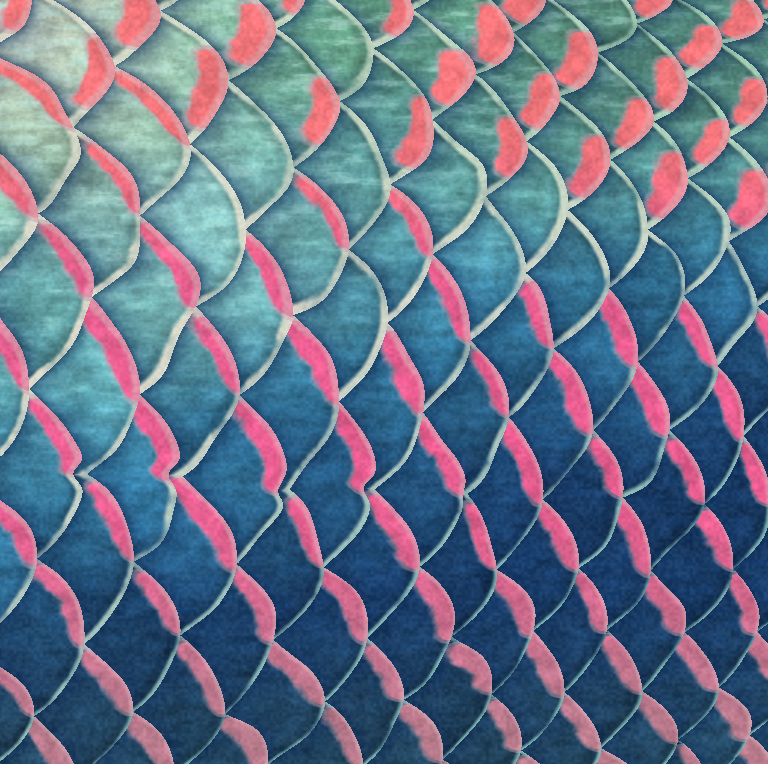
Reproduce this texture procedurally as a Shadertoy shader.

```glsl
// Overlapping fish scales with pale worn rims and pink bands on a green to navy skin.
// A warped staggered lattice places the scale tips; the nearest curved edge to the
// right of a point owns it, and the nearest edge to the left shades it.

const vec3 CREAM = vec3(0.93, 0.89, 0.82);
const vec3 PALE  = vec3(0.72, 0.87, 0.83);
const vec3 GREEN = vec3(0.43, 0.68, 0.57);
const vec3 TEAL  = vec3(0.40, 0.68, 0.69);
const vec3 BLUE  = vec3(0.21, 0.48, 0.62);
const vec3 NAVY  = vec3(0.10, 0.24, 0.41);
const vec3 SHADE = vec3(0.07, 0.19, 0.36);
const vec3 CORAL = vec3(0.96, 0.45, 0.47);
const vec3 PINK  = vec3(0.93, 0.36, 0.56);
const vec3 DUSTY = vec3(0.75, 0.49, 0.56);
const vec3 LILAC = vec3(0.80, 0.62, 0.68);

float hash(vec2 p) {
    vec3 q = fract(vec3(p.xyx) * 0.1031);
    q += dot(q, q.yzx + 33.33);
    return fract((q.x + q.y) * q.z);
}

float noise(vec2 p) {
    vec2 i = floor(p), f = fract(p);
    f = f * f * (3.0 - 2.0 * f);
    return mix(mix(hash(i), hash(i + vec2(1, 0)), f.x),
               mix(hash(i + vec2(0, 1)), hash(i + vec2(1, 1)), f.x), f.y);
}

float fbm(vec2 p) {
    float sum = 0.0, gain = 0.5;
    for (int i = 0; i < 4; i++) {
        sum += gain * noise(p);
        p = p * 2.03 + 17.0;
        gain *= 0.5;
    }
    return sum;
}

// Canvas position (y down) to lattice column and row; scales shrink to the right.
vec2 toLattice(vec2 p) {
    float y = p.y - 0.35 * pow(max(p.x, 0.0), 1.5) * (0.78 - p.y);
    float x = p.x - 0.117;
    float high = max(0.35 - p.y, 0.0);
    float column = 7.0 * x + 1.87 * x * x + 1.2 * p.x * (p.y - 0.42) + 4.0 * high * high;
    float row = 8.4 * (y - 0.385) + 4.5 * pow(abs(y - 0.5), 3.0) * sign(y - 0.5);
    vec2 wobble = vec2(noise(p * 14.0), noise(p * 14.0 + 40.0)) - 0.5;
    return vec2(column, row) + 0.17 * wobble;
}

// Edge offset from the tip at height t; the notch dents the tip.
float edgeOffset(float t, float bend, float notch) {
    return -0.5 * pow(abs(t), bend) - notch * exp(-t * t * 45.0);
}

// Rounded band along an edge, as coverage.
float edgeBand(float dist, float t, float center, float halfLength, float width, float blur) {
    float s = abs(t - center) / halfLength;
    float reach = width * sqrt(max(1.0 - s * s * s, 0.0));
    return smoothstep(-blur, blur, reach - dist) * step(s, 1.0);
}

vec3 skinColor(vec2 p) {
    float depth = p.y + 0.35 * p.x + 0.16 * (fbm(p * 7.0) - 0.5);
    vec3 color = mix(GREEN, TEAL, smoothstep(0.22, 0.40, depth));
    color = mix(color, BLUE, smoothstep(0.44, 0.68, depth));
    color = mix(color, NAVY, smoothstep(0.62, 0.96, depth));
    color = mix(color, GREEN * 0.72, 0.75 * smoothstep(0.38, 0.1, p.y) * smoothstep(0.35, 0.8, p.x));
    color = mix(color, GREEN * 0.55, 0.3 * smoothstep(0.75, 1.0, p.y));
    color = mix(color, PALE, 0.4 * smoothstep(0.3, 0.0, length(p - vec2(0.24, 0.27))));
    return mix(color, CREAM, 0.75 * smoothstep(0.42, 0.0, length(p)));
}

void mainImage(out vec4 fragColor, in vec2 fragCoord) {
    vec2 p = fragCoord / iResolution.xy;
    p.y = 1.0 - p.y;
    float pixel = 1.0 / min(iResolution.x, iResolution.y);
    vec2 lattice = toLattice(p);
    vec2 density = vec2(7.0 + 3.6 * p.x, 9.0);

    // Two rows can cover a point: find the owning scale and the edge casting shade.
    float ahead = 9.0, rimDist = 9.0, shadeDist = 9.0, t = 0.0;
    vec2 cell = vec2(0.0);
    for (int i = 0; i < 2; i++) {
        float row = floor(lattice.y) + float(i);
        float dy = lattice.y - row;
        float bend = dy < 0.0 ? 2.2 : 1.8;
        float notch = row == 2.0 ? 0.13 * smoothstep(0.7, 0.45, p.x) : 0.0;
        float a = lattice.x - 0.5 * mod(row, 2.0) - edgeOffset(dy, bend, notch);
        float slope = 0.5 * bend * pow(abs(dy), bend - 1.0);
        float toDist = 1.0 / length(density * vec2(1.0, slope));
        float gap = ceil(a) - a;
        shadeDist = min(shadeDist, fract(a) * toDist);
        if (gap < ahead) {
            ahead = gap;
            rimDist = gap * toDist;
            t = dy;
            cell = vec2(ceil(a), row);
        }
    }
    float chance = hash(cell + 50.0), size = hash(cell + 90.0);

    // Skin with streaks, pale flecks and shade under the neighbouring edges.
    float streak = fbm(p * vec2(28.0, 110.0)), mottle = fbm(p * 60.0 + 9.0);
    float lit = smoothstep(0.75, 0.15, p.y + 0.45 * p.x);
    vec3 color = skinColor(p) * (0.92 + 0.16 * size);
    color *= 0.66 + 0.38 * streak + 0.38 * mottle;
    color = mix(color, PALE, 0.6 * lit * smoothstep(0.48, 0.72, streak));
    color = mix(color, SHADE, 0.68 * exp(-shadeDist / 0.014));
    color = mix(color, color * 0.85, smoothstep(0.024, 0.011, rimDist));

    // Rim: bright and thick at the upper left, thin and bluish at the lower right.
    float fade = smoothstep(0.5, 1.15, p.y + 0.4 * p.x);
    float wear = smoothstep(0.15, 0.6, fbm(p * 24.0 + 5.0));
    float rimWidth = mix(0.0085, 0.0035, fade) * (0.6 + 0.6 * wear);
    float rim = smoothstep(rimWidth + 0.002 + pixel, rimWidth - 0.002 - pixel, rimDist);
    vec3 rimColor = mix(CREAM, TEAL, 0.08 + 0.72 * fade);
    rimColor = mix(rimColor, GREEN * 1.2, 0.6 * smoothstep(0.4, 0.1, p.y) * p.x);
    color = mix(color, rimColor, rim * (0.5 + 0.45 * wear));

    // Pink bands: lower edges on the top rows, upper edges elsewhere.
    bool topRow = cell.y < -2.5;
    float odds = topRow ? 0.82 : clamp(0.72 + 0.28 * cell.y, 0.12, 1.0);
    float center = topRow ? 0.16 : -0.45;
    float halfLength = (topRow ? 0.60 : 0.54) * (0.78 + 0.22 * size);
    float width = (topRow ? 0.033 : 0.027) * (0.85 + 0.3 * size) + 0.014 * (mottle - 0.5);
    float present = step(chance, odds);
    float band = present * edgeBand(rimDist, t, center, halfLength, width, 0.002 + pixel);
    float halo = present * edgeBand(rimDist, t, center, halfLength * 1.1, width + 0.004, 0.004);
    vec3 bandColor = mix(CORAL, PINK, smoothstep(0.15, 0.4, p.y));
    bandColor = mix(bandColor, DUSTY, smoothstep(0.62, 0.98, p.y));
    bandColor *= 0.84 + 0.32 * mottle;
    bandColor = mix(bandColor, mix(LILAC, CREAM, 0.3), 0.55 * rim);
    color = mix(color, LILAC, 0.5 * halo);
    color = mix(color, bandColor, 0.95 * band);

    // Fine print grain.
    color += 0.07 * (noise(p * 260.0) - 0.5);
    fragColor = vec4(clamp(color, 0.0, 1.0), 1.0);
}
```
